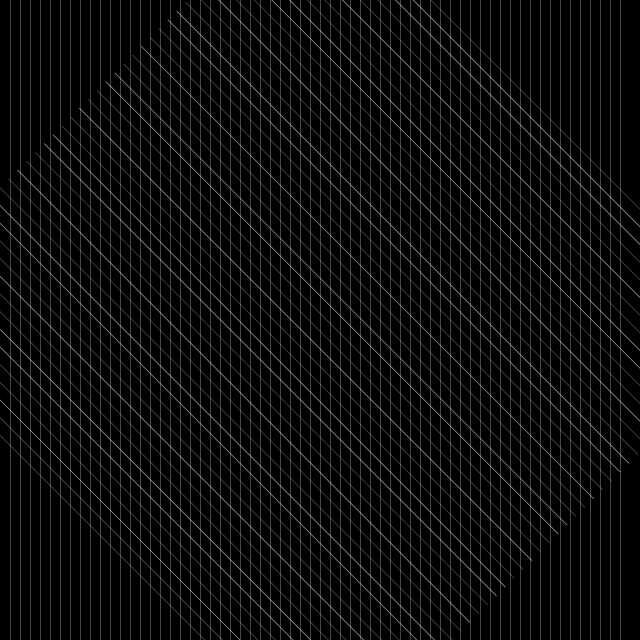
Give the GLSL for this pattern, as a Shadertoy shader.

```glsl
// Fine vertical grey lines crossed by a square of diagonal lines turned by 45 degrees.

const float LINE_WIDTH = 1.0 / 1024.0;
const float VERTICAL_GAP = 1.0 / 64.0;
const float DIAGONAL_GAP = 20.0 / 1024.0;
const float VERTICAL_GREY = 0.44;
const float DIM_GREY = 0.36;
const float BRIGHT_GREY = 0.74;

// Share of a pixel covered by a stroke whose centre lies at the given distance
float stroke(float dist, float width, float pixel) {
    float cover = (0.5 * (width + pixel) - abs(dist)) / pixel;
    return clamp(cover, 0.0, min(1.0, width / pixel));
}

// Evenly repeated strokes, limited to the indices first..last
float strokes(float x, float gap, float first, float last, float width, float pixel) {
    float index = clamp(round(x / gap), first, last);
    return stroke(x - index * gap, width, pixel);
}

// Rhythm of bright and dim diagonals, a beat of their gap against the line grid
float diagonalGrey(float index) {
    float beat = (index * DIAGONAL_GAP - 0.5) * sqrt(2.0) / LINE_WIDTH;
    float offBeat = abs(fract(beat - 0.24) - 0.5);
    return mix(BRIGHT_GREY, DIM_GREY, smoothstep(0.16, 0.27, offBeat));
}

// Soft inside of a unit-wide band
float band(float x, float pixel) {
    return clamp((0.5 - abs(x)) / pixel + 0.5, 0.0, 1.0);
}

void mainImage(out vec4 fragColor, in vec2 fragCoord) {
    vec2 uv = fragCoord / iResolution.xy;
    float pixel = 1.0 / min(iResolution.x, iResolution.y);

    // Upright lines
    float upright = VERTICAL_GREY * strokes(uv.x - 0.5 * LINE_WIDTH,
        VERTICAL_GAP, 1.0, 62.0, LINE_WIDTH, pixel);

    // Diagonal lines in the turned square
    vec2 turned = vec2(uv.x + uv.y - 1.0, uv.x - uv.y) * sqrt(0.5);
    float across = turned.x + 0.5 + 0.5 * LINE_WIDTH;
    float index = round(across / DIAGONAL_GAP);
    float diagonal = diagonalGrey(index) * band(turned.y, pixel)
        * strokes(across, DIAGONAL_GAP, 1.0, 50.0, LINE_WIDTH, pixel);

    // Screen blend on black
    float grey = 1.0 - (1.0 - upright) * (1.0 - diagonal);
    fragColor = vec4(vec3(grey), 1.0);
}
```
